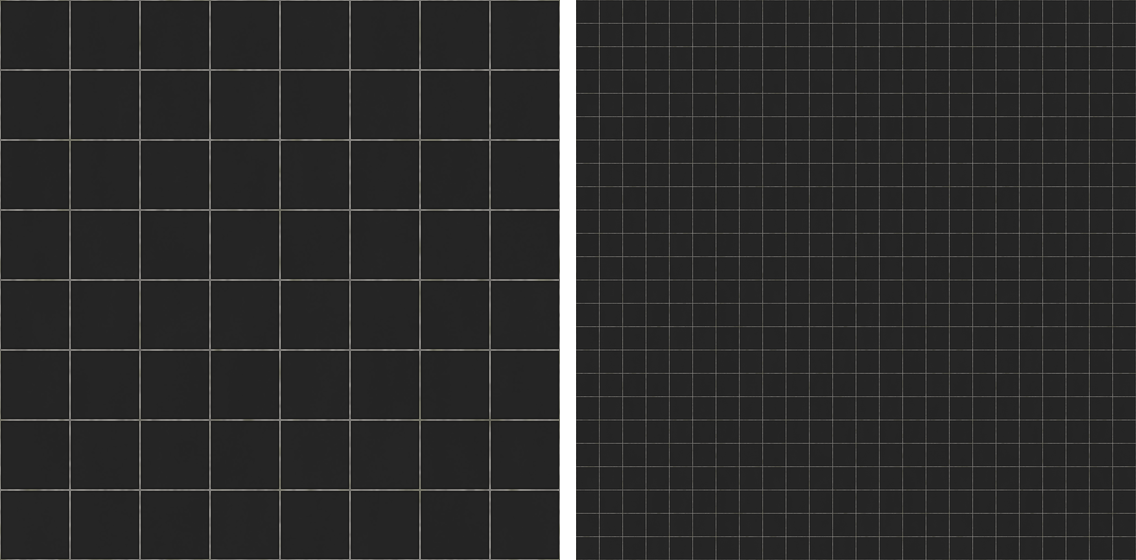
Left: one tile. Right: repeated 3 by 3.
A three.js fragment shader for this texture:

```glsl
// Dark square tiles in an 8 by 8 grid, divided by thin pale grout lines.
// Distance to the nearest grid line gives the grout and the dark tile rim;
// wrapping value noise adds faint smudges, uneven grout and olive stains.

varying vec2 vUv;

const float TILES = 8.0;              // repeats across and down
const float GROUT_HALF = 0.0013;      // half width of a grout line
const float RIM_HALF = 0.0039;        // reach of the dark rim from the line centre
const float SOFTNESS = 0.00195;       // edge smoothing width
const float EDGE_WOBBLE = 0.0003;     // unevenness of the grout edge

const vec3 TILE_COLOR = vec3(0.145, 0.145, 0.145);
const vec3 RIM_COLOR = vec3(0.102, 0.102, 0.101);
const vec3 GROUT_LIGHT = vec3(0.665, 0.655, 0.635);
const vec3 GROUT_DARK = vec3(0.585, 0.572, 0.555);
const vec3 STAIN_COLOR = vec3(0.50, 0.50, 0.39);

const float TILE_VARIATION = 0.005;   // brightness range between tiles
const float SMUDGE_STRENGTH = 0.007;  // brightness range of smudges
const float GRAIN_STRENGTH = 0.003;   // brightness range of the fine grain
const float STAIN_STRENGTH = 0.55;

float hash(vec2 p) {
  vec3 q = fract(vec3(p.xyx) * 0.1031);
  q += dot(q, q.yzx + 33.33);
  return fract((q.x + q.y) * q.z);
}

// Value noise with a whole number of cells, so that it wraps over the canvas
float wrapNoise(vec2 uv, vec2 cells, float seed) {
  vec2 p = uv * cells;
  vec2 i = floor(p);
  vec2 f = fract(p);
  f = f * f * (3.0 - 2.0 * f);
  vec2 a = mod(i, cells) + seed;
  vec2 b = mod(i + 1.0, cells) + seed;
  return mix(mix(hash(a), hash(vec2(b.x, a.y)), f.x),
             mix(hash(vec2(a.x, b.y)), hash(b), f.x), f.y);
}

// Smoothed cover of a band around a line
float band(float distanceToLine, float halfWidth) {
  return clamp((halfWidth - distanceToLine) / SOFTNESS + 0.5, 0.0, 1.0);
}

void main() {
  // Distance to the nearest grid line, in canvas units
  vec2 toLine = abs(fract(vUv * TILES + 0.5) - 0.5) / TILES;
  float lineDistance = min(toLine.x, toLine.y);

  // Tile face: a shade per tile, upright smudges and fine grain
  vec2 tileId = mod(floor(vUv * TILES), TILES);
  float smudge = 0.6 * wrapNoise(vUv, vec2(28.0, 10.0), 11.0)
               + 0.4 * wrapNoise(vUv, vec2(60.0, 26.0), 47.0);
  float grain = wrapNoise(vUv, vec2(256.0), 5.0);
  vec3 color = TILE_COLOR
             + TILE_VARIATION * (hash(tileId + 71.0) - 0.5)
             + SMUDGE_STRENGTH * (smudge - 0.5)
             + GRAIN_STRENGTH * (grain - 0.5);

  // Dark rim where the tile falls towards the grout
  color = mix(color, RIM_COLOR, band(lineDistance, RIM_HALF));

  // Grout: mottled grey with scattered stains and a slightly uneven edge
  float mottle = 0.5 * wrapNoise(vUv, vec2(40.0), 23.0)
               + 0.5 * wrapNoise(vUv, vec2(160.0), 89.0);
  float stain = smoothstep(0.62, 0.92, wrapNoise(vUv, vec2(36.0), 131.0));
  vec3 grout = mix(GROUT_DARK, GROUT_LIGHT, smoothstep(0.2, 0.65, mottle));
  grout = mix(grout, STAIN_COLOR, STAIN_STRENGTH * stain);
  float wobble = EDGE_WOBBLE * (wrapNoise(vUv, vec2(128.0), 17.0) - 0.5);
  color = mix(color, grout, band(lineDistance, GROUT_HALF + wobble));

  gl_FragColor = vec4(color, 1.0);
}
```
